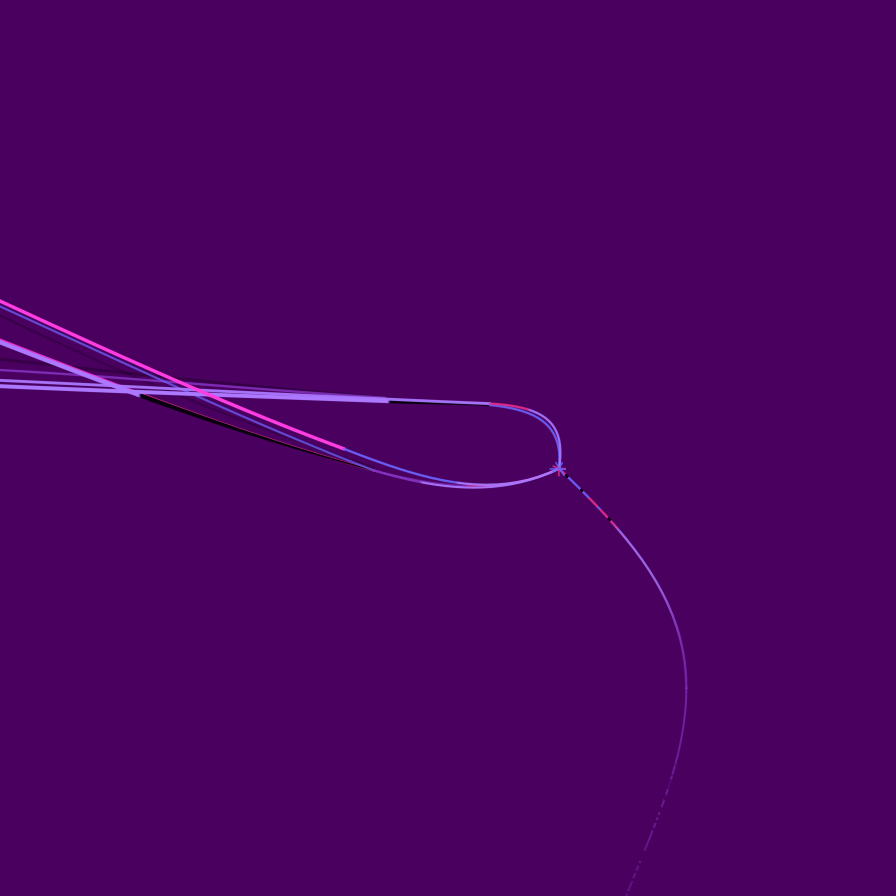
Give the GLSL for this background, as a three.js fragment shader.

```glsl
// Draws a thin looped ribbon of neon strands with a knot and a fading tail on deep purple.
#define BACKGROUND vec3(0.29, 0.0, 0.37)
#define PINK vec3(1.0, 0.24, 0.88)
#define LAVENDER vec3(0.67, 0.47, 1.0)
#define BLUE vec3(0.42, 0.38, 0.98)
#define VIOLET vec3(0.52, 0.20, 0.76)
#define RED vec3(0.90, 0.18, 0.55)
#define SHADOW vec3(0.03, 0.0, 0.06)
#define KNOT vec2(0.624, 0.477)
#define EDGE 0.0008
#define SEGMENTS 20
#define TICKS 9

varying vec2 vUv;

float hash(float n) {
  return fract(sin(n * 127.1) * 4375.85);
}

// Distance to a segment in x, position along it in y
vec2 segment(vec2 p, vec2 a, vec2 b) {
  vec2 ab = b - a;
  float h = clamp(dot(p - a, ab) / dot(ab, ab), 0.0, 1.0);
  return vec2(length(p - a - ab * h), h);
}

vec2 bezier(vec2 a, vec2 b, vec2 c, vec2 d, float t) {
  float s = 1.0 - t;
  return s * s * s * a + 3.0 * s * s * t * b + 3.0 * s * t * t * c + t * t * t * d;
}

// Distance to a cubic curve in x, curve parameter in y
vec2 curve(vec2 p, vec2 a, vec2 b, vec2 c, vec2 d) {
  vec2 nearest = vec2(10.0, 0.0);
  vec2 last = a;
  for (int i = 0; i < SEGMENTS; i++) {
    vec2 next = bezier(a, b, c, d, float(i + 1) / float(SEGMENTS));
    vec2 hit = segment(p, last, next);
    if (hit.x < nearest.x) nearest = vec2(hit.x, (float(i) + hit.y) / float(SEGMENTS));
    last = next;
  }
  return nearest;
}

float stroke(float dist, float halfWidth) {
  return 1.0 - smoothstep(halfWidth - EDGE, halfWidth + EDGE, dist);
}

// Two-tone stroke that changes colour at x = split
void paint(inout vec3 col, float dist, float halfWidth, vec3 left, vec3 right, float split, float alpha) {
  vec3 tone = mix(left, right, smoothstep(split - 0.002, split + 0.002, vUv.x));
  col = mix(col, tone, alpha * stroke(dist, halfWidth));
}

void main() {
  vec2 p = vUv;
  vec3 col = BACKGROUND;

  // Faint outer strands
  float dim = curve(p, vec2(0.0, 0.599), vec2(0.13, 0.585), vec2(0.28, 0.568), vec2(0.43, 0.556)).x;
  paint(col, dim, 0.0016, SHADOW, SHADOW, 0.5, 0.3);
  dim = curve(p, vec2(0.0, 0.648), vec2(0.13, 0.585), vec2(0.27, 0.527), vec2(0.417, 0.478)).x;
  paint(col, dim, 0.0012, SHADOW, SHADOW, 0.5, 0.25);
  float upper = curve(p, vec2(0.0, 0.587), vec2(0.13, 0.580), vec2(0.26, 0.567), vec2(0.43, 0.556)).x;
  paint(col, upper, 0.0013, VIOLET, VIOLET, 0.5, 0.85);

  // Lower strands, crossing under the upper band
  float lower = curve(p, vec2(0.0, 0.618), vec2(0.139, 0.564), vec2(0.277, 0.512), vec2(0.417, 0.475)).x;
  float taper = mix(0.0024, 0.0008, smoothstep(0.16, 0.417, p.x));
  float rim = curve(p, vec2(0.0, 0.621), vec2(0.139, 0.567), vec2(0.277, 0.513), vec2(0.417, 0.475)).x;
  paint(col, rim, 0.0012, PINK, RED, 0.16, 0.85);
  paint(col, lower, taper, LAVENDER, SHADOW, 0.156, 1.0);
  float inner = curve(p, vec2(0.0, 0.658), vec2(0.139, 0.595), vec2(0.277, 0.529), vec2(0.417, 0.475)).x;
  paint(col, inner, 0.0012, BLUE, BLUE, 0.5, 0.75);

  // Upper band, with a dark stretch before the bend
  upper = curve(p, vec2(0.0, 0.569), vec2(0.182, 0.561), vec2(0.365, 0.555), vec2(0.547, 0.548)).x;
  taper = mix(0.0022, 0.0010, smoothstep(0.44, 0.54, p.x));
  paint(col, upper, taper, LAVENDER, SHADOW, 0.434, 1.0);
  upper = curve(p, vec2(0.0, 0.5755), vec2(0.182, 0.567), vec2(0.365, 0.557), vec2(0.547, 0.5495)).x;
  paint(col, upper, 0.0016, LAVENDER, LAVENDER, 0.5, 0.95);

  // Bright pink strand above the band
  lower = curve(p, vec2(0.0, 0.664), vec2(0.128, 0.605), vec2(0.257, 0.546), vec2(0.384, 0.499)).x;
  paint(col, lower, 0.0019, PINK, PINK, 0.5, 1.0);

  // Bend and bottom of the loop
  float bend = curve(p, vec2(0.547, 0.548), vec2(0.606, 0.542), vec2(0.628, 0.522), KNOT).x;
  paint(col, bend, 0.0013, BLUE, BLUE, 0.5, 0.9);
  bend = curve(p, vec2(0.547, 0.5495), vec2(0.613, 0.546), vec2(0.631, 0.525), KNOT).x;
  paint(col, bend, 0.0013, RED, LAVENDER, 0.59, 0.9);
  float belly = curve(p, vec2(0.417, 0.475), vec2(0.482, 0.456), vec2(0.553, 0.443), KNOT).x;
  paint(col, belly, 0.0013, VIOLET, LAVENDER, 0.47, 0.95);
  belly = curve(p, vec2(0.417, 0.475), vec2(0.482, 0.459), vec2(0.553, 0.445), KNOT).x;
  paint(col, belly, 0.0008, VIOLET, RED, 0.52, 0.7);
  belly = curve(p, vec2(0.384, 0.499), vec2(0.469, 0.466), vec2(0.547, 0.440), KNOT).x;
  paint(col, belly, 0.0013, BLUE, LAVENDER, 0.51, 0.95);

  // Tail: speckled at the knot, smooth in the middle, dotted at the end
  vec2 tail = curve(p, KNOT, vec2(0.704, 0.401), vec2(0.766, 0.330), vec2(0.766, 0.232));
  float speck = hash(floor(tail.y * 70.0) + 3.0);
  vec3 dash = speck < 0.3 ? SHADOW : (speck < 0.6 ? RED : BLUE);
  vec3 tone = mix(dash, mix(LAVENDER, VIOLET, smoothstep(0.5, 0.9, tail.y)), smoothstep(0.25, 0.34, tail.y));
  col = mix(col, tone, stroke(tail.x, 0.0013) * mix(0.95, 0.7, tail.y));
  vec2 fade = curve(p, vec2(0.766, 0.232), vec2(0.766, 0.150), vec2(0.728, 0.075), vec2(0.699, 0.0));
  float dots = mix(1.0, step(0.4, hash(floor(fade.y * 80.0))), smoothstep(0.2, 0.6, fade.y));
  col = mix(col, VIOLET, stroke(fade.x, 0.0011) * dots * mix(0.7, 0.35, fade.y));

  // Knot of short scattered ticks
  for (int i = 0; i < TICKS; i++) {
    float k = float(i);
    float angle = 6.2832 * (k + hash(k)) / float(TICKS);
    vec2 tip = KNOT + mix(0.004, 0.012, hash(k + 20.0)) * vec2(cos(angle), sin(angle));
    vec3 tint = mod(k, 3.0) < 1.0 ? RED : BLUE;
    col = mix(col, tint, 0.85 * stroke(segment(p, KNOT, tip).x, 0.0009));
  }

  gl_FragColor = vec4(col, 1.0);
}
```
